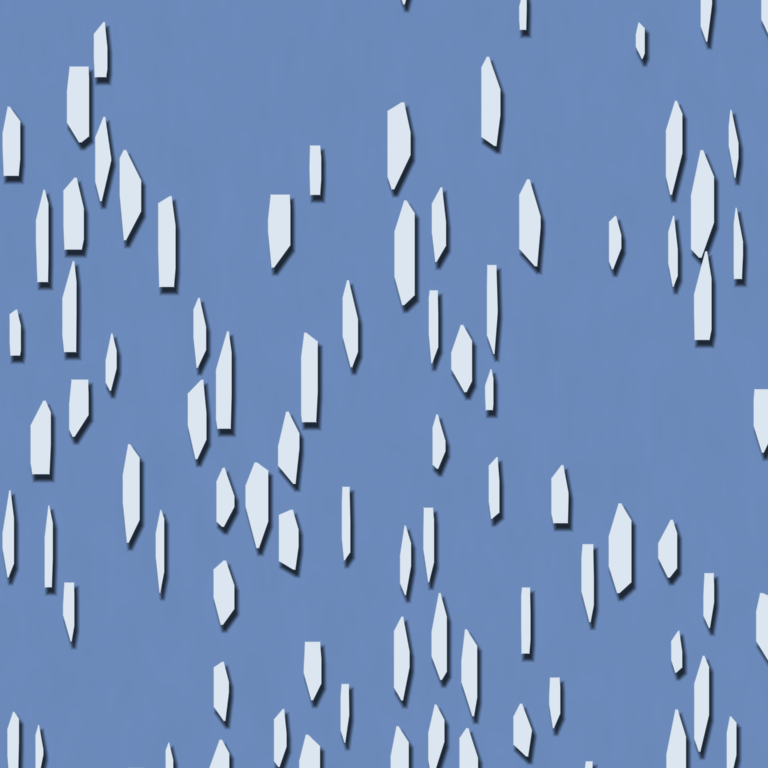
Reproduce this pattern procedurally as a Shadertoy shader.

```glsl
vec4 hash4(vec2 p) {
    vec4 q = fract(p.xyxy * vec4(0.1031, 0.1030, 0.0973, 0.1099));
    q += dot(q, q.wzxy + 33.33);
    return fract((q.xxyz + q.yzzw) * q.zywx);
}

float gradientNoise(vec2 p) {
    vec2 i = floor(p), f = p - i;
    vec2 u = f * f * f * (f * (f * 6.0 - 15.0) + 10.0);
    vec2 o = vec2(0.0, 1.0);
    float a = dot(hash4(i).xy * 2.0 - 1.0, f);
    float b = dot(hash4(i + o.yx).xy * 2.0 - 1.0, f - o.yx);
    float c = dot(hash4(i + o.xy).xy * 2.0 - 1.0, f - o.xy);
    float d = dot(hash4(i + o.yy).xy * 2.0 - 1.0, f - o.yy);
    return mix(mix(a, b, u.x), mix(c, d, u.x), u.y);
}

// Upright box whose four corners are cut towards a blunt or pointed end
float shardDistance(vec2 p, vec2 halfSize, vec4 shape) {
    vec2 box = abs(p) - halfSize;
    float d = max(box.x, box.y);
    for (int k = 0; k < 4; k++) {
        vec2 corner = vec2(k % 2, k / 2) * 2.0 - 1.0;
        vec2 end = corner.y > 0.0 ? shape.xy : shape.zw;
        float blunt = end.x > 0.72 ? 0.85 : 0.12;
        float tip = (end.y - 0.5) * 1.3 * (1.0 - blunt);
        float shoulder = fract(end.y * 7.0 + corner.x * 0.21 + end.x * 5.0) * 0.85;
        vec2 side = halfSize * corner * vec2(1.0, shoulder);
        vec2 top = halfSize * vec2(tip + corner.x * blunt, corner.y);
        vec2 edge = top - side;
        vec2 normal = normalize(vec2(edge.y, -edge.x)) * corner.x * corner.y;
        d = max(d, dot(p - side, normal));
    }
    return d;
}

// Nearest shard among staggered columns, thinned into loose clusters
float shardField(vec2 p) {
    vec2 cell = vec2(0.039, 0.132);
    float nearest = 1.0;
    for (int i = -1; i <= 1; i++) {
        float column = floor(p.x / cell.x) + float(i);
        float stagger = hash4(vec2(column + 40.0, 7.0)).x;
        float row0 = floor(p.y / cell.y + stagger);
        for (int j = -1; j <= 1; j++) {
            vec2 id = vec2(column, row0 + float(j));
            vec4 rnd = hash4(id + 61.0);
            vec2 center = (id + 0.5 - vec2(0.0, stagger)) * cell;
            float density = 0.56 - 0.22 * center.y
                          + 0.7 * gradientNoise(center * vec2(5.0, 4.0) + 3.7);
            if (rnd.x > density) continue;
            vec4 shape = hash4(id + 137.0);
            center += (vec2(rnd.y, shape.y) - 0.5) * cell * vec2(0.45, 0.25);
            vec2 halfSize = mix(vec2(0.005, 0.021), vec2(0.0155, 0.073),
                                vec2(rnd.z, mix(rnd.z, rnd.w, 0.65)));
            nearest = min(nearest, shardDistance(p - center, halfSize, shape));
        }
    }
    return nearest;
}

void mainImage(out vec4 fragColor, in vec2 fragCoord) {
    vec2 uv = fragCoord / iResolution.y;
    float pixel = 1.0 / iResolution.y;

    // Blue ground with faint upright mottling
    vec3 color = vec3(0.42, 0.54, 0.73);
    float mottle = gradientNoise(uv * vec2(22.0, 12.0))
                 + 0.6 * gradientNoise(uv * vec2(60.0, 25.0) + 9.0);
    color *= 1.0 + 0.022 * mottle;

    // Soft shadow falling down and slightly to the right
    float shadow = smoothstep(0.005, -0.003, shardField(uv - vec2(0.0035, -0.0075)));
    color = mix(color, vec3(0.08, 0.11, 0.15), 0.9 * shadow);

    // Pale shard faces
    float face = smoothstep(pixel, -pixel, shardField(uv));
    color = mix(color, vec3(0.86, 0.90, 0.94), face);

    fragColor = vec4(color, 1.0);
}
```
